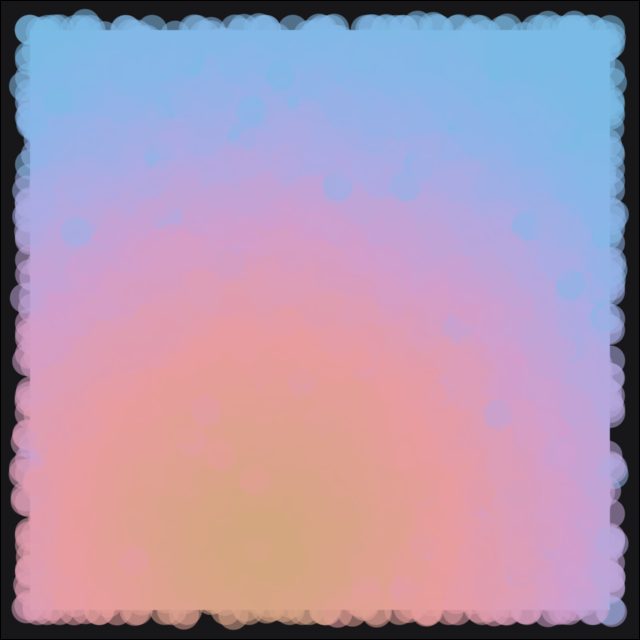
This background is drawn by a WebGL 1 fragment shader. Its source:

```glsl
precision highp float;
// Pastel sunset square of overlapping translucent dots with a scalloped rim on a dark ground.

uniform vec2 u_resolution;

vec2 hash2(vec2 p) {
  vec3 q = fract(p.xyx * vec3(0.1031, 0.1030, 0.0973));
  q += dot(q, q.yzx + 33.33);
  return fract((q.xx + q.yz) * q.zy);
}

float gradientNoise(vec2 p) {
  vec2 i = floor(p), f = fract(p);
  vec2 u = f * f * f * (f * (f * 6.0 - 15.0) + 10.0);
  vec2 e = vec2(1.0, 0.0);
  float a = dot(hash2(i) * 2.0 - 1.0, f);
  float b = dot(hash2(i + e.xy) * 2.0 - 1.0, f - e.xy);
  float c = dot(hash2(i + e.yx) * 2.0 - 1.0, f - e.yx);
  float d = dot(hash2(i + e.xx) * 2.0 - 1.0, f - e.xx);
  return mix(mix(a, b, u.x), mix(c, d, u.x), u.y);
}

float linearStep(float a, float b, float x) {
  return clamp((x - a) / (b - a), 0.0, 1.0);
}

// Warm centre to cool rim: tan, salmon, orchid, periwinkle, blue, sky
vec3 sunset(float t) {
  vec3 c = mix(vec3(0.83, 0.65, 0.50), vec3(0.91, 0.61, 0.62), linearStep(0.05, 0.30, t));
  c = mix(c, vec3(0.82, 0.62, 0.80), linearStep(0.30, 0.48, t));
  c = mix(c, vec3(0.67, 0.67, 0.89), linearStep(0.48, 0.62, t));
  c = mix(c, vec3(0.54, 0.71, 0.91), linearStep(0.62, 0.74, t));
  return mix(c, vec3(0.48, 0.73, 0.90), linearStep(0.74, 0.86, t));
}

// Distance from the warm centre, gently warped
float warmth(vec2 p) {
  return length(p - vec2(0.41, 0.16)) + 0.03 * gradientNoise(p * 6.0 + 3.0);
}

void main() {
  vec2 p = gl_FragCoord.xy / u_resolution;
  float px = 1.0 / min(u_resolution.x, u_resolution.y);

  // Dark ground and smooth square underlay
  vec3 col = vec3(0.09, 0.09, 0.10);
  vec2 q = abs(p - 0.5);
  float box = max(q.x, q.y) - 0.453;
  col = mix(col, sunset(warmth(p)), 1.0 - smoothstep(-px, px, box));

  // Layers of jittered dots, gathered along the walls
  float cell = 0.05;
  for (int layer = 0; layer < 5; layer++) {
    float k = float(layer);
    vec2 shift = hash2(vec2(k + 4.0, 17.0));
    vec2 home = floor(p / cell + shift);
    for (int x = -1; x <= 1; x++) {
      for (int y = -1; y <= 1; y++) {
        vec2 id = home + vec2(float(x), float(y));
        vec2 seed = id + 37.0 * k + 50.0;
        vec2 raw = (id + hash2(seed) - shift) * cell;
        vec2 off = abs(raw - 0.5);
        if (max(off.x, off.y) > 0.479) continue;

        vec2 rnd = hash2(seed + 211.0);
        float wall = 0.453 + 0.010 * pow(rnd.x, 6.0);
        vec2 centre = clamp(raw, 0.5 - wall, 0.5 + wall);

        // Mostly faint tint changes, with a few cooler strays
        float tint = 0.04 * (rnd.x - 0.5) + 0.12 * step(0.97, rnd.y);
        float dist = length(p - centre) - 0.0235;
        float cover = 0.55 * (1.0 - smoothstep(-px, px, dist));
        col = mix(col, sunset(warmth(centre) + tint), cover);
      }
    }
  }

  // Thin black outline of the canvas
  col *= smoothstep(0.0008, 0.0025, 0.5 - max(q.x, q.y));
  gl_FragColor = vec4(col, 1.0);
}
```
